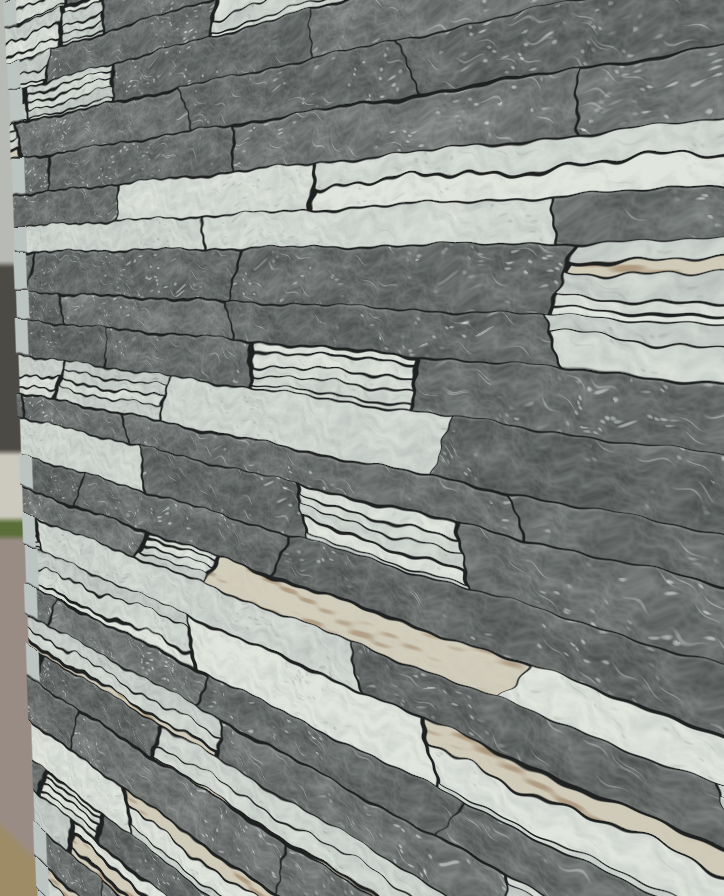
Give the GLSL for this texture, as a WebGL 1 fragment shader.

```glsl
precision highp float;
// Stacked slate cladding seen obliquely: courses converge on a point at the left.
// Each jittered course is cut into dark blocks, pale blocks and stacks of slivers,
// then given cellular mottling, chips, scratches and cast shadows in the joints.
uniform vec2 u_resolution;

#define VANISH vec2(-0.69, 0.707)
#define COURSE 0.051
#define STONE 0.26
#define DARK_SHARE 0.62
#define STACK_LENGTH 0.70
#define GAP 0.0014
#define WARM_ROW -8.0
#define WARM_AT -0.82
#define DARK_LOW vec3(0.29, 0.31, 0.305)
#define DARK_HIGH vec3(0.54, 0.56, 0.555)
#define PALE_LOW vec3(0.67, 0.70, 0.69)
#define PALE_HIGH vec3(0.88, 0.90, 0.87)

float hash(vec2 p) {
  vec3 q = fract(p.xyx * 0.1031);
  q += dot(q, q.yzx + 33.33);
  return fract((q.x + q.y) * q.z);
}

// Layered sines in -1..1, for ragged edges and slow stains
float waves(vec2 p) {
  return 0.5 * sin(p.x * 31.0 + 2.0 * sin(p.y * 23.0))
       + 0.3 * sin(p.x * 83.0 + p.y * 57.0)
       + 0.2 * sin(p.x * 211.0 - p.y * 91.0);
}

// Cellular noise: distance to the nearest point, and that point's random value
vec2 cells(vec2 p) {
  vec2 base = floor(p), best = vec2(2.0, 0.0);
  for (int j = -1; j <= 1; j++) {
    for (int i = -1; i <= 1; i++) {
      vec2 c = base + vec2(float(i), float(j));
      vec2 point = c + vec2(hash(c), hash(c + 71.3));
      float dist = distance(p, point);
      if (dist < best.x) best = vec2(dist, hash(c + 19.7));
    }
  }
  return best;
}

// Randomly spaced divisions of a line: index, start and end of the span holding x
float division(float i, float seed, float jitter) {
  return i + jitter * hash(vec2(i, seed));
}
vec3 span(float x, float seed, float jitter) {
  float i = floor(x);
  if (x < division(i, seed, jitter)) i -= 1.0;
  return vec3(i, division(i, seed, jitter), division(i + 1.0, seed, jitter));
}

// Paving, grass and distant building past the corner
vec3 surroundings(vec2 p) {
  vec3 c = mix(vec3(0.62, 0.55, 0.40), vec3(0.60, 0.55, 0.52), smoothstep(0.07, 0.09, p.y + p.x));
  c = mix(c, vec3(0.35, 0.43, 0.22), smoothstep(0.395, 0.405, p.y));
  c = mix(c, vec3(0.80, 0.79, 0.75), smoothstep(0.415, 0.425, p.y));
  c = mix(c, vec3(0.30, 0.29, 0.27), smoothstep(0.49, 0.50, p.y));
  return mix(c, vec3(0.72, 0.73, 0.71), smoothstep(0.70, 0.71, p.y));
}

void main() {
  vec2 p = gl_FragCoord.xy / u_resolution.y;
  float px = 1.0 / u_resolution.y;
  float depth = p.x - VANISH.x;
  vec2 wall = vec2(-1.0 / depth, (p.y - VANISH.y) / depth);
  float ragged = waves(wall * vec2(1.3, 1.0));

  // Course, then stone along it with slanting ends
  float s = wall.y / COURSE + 0.06 * ragged;
  vec3 row = span(s, 3.0, 0.45);
  float rowHeight = row.z - row.y;
  float fy = (s - row.y) / rowHeight;
  float shift = 10.0 * hash(vec2(row.x, 5.0));
  float slant = (hash(vec2(row.x, 9.0)) - 0.5) * 0.16;
  float x = wall.x / STONE + shift + slant * (fy - 0.5) + 0.012 * waves(wall.yx * 2.0);
  vec3 stone = span(x, row.x + 40.0, 0.8);
  vec2 id = stone.xy * vec2(1.0, 0.0) + vec2(0.0, row.x);
  float stoneLength = stone.z - stone.y;
  float fx = (x - stone.y) / stoneLength;

  // Kind of stone and number of layers
  float kind = hash(id + 13.1);
  float warmX = WARM_AT / STONE + shift;
  bool warm = row.x == WARM_ROW && stone.y < warmX && stone.z > warmX;
  bool stack = stoneLength < STACK_LENGTH && !warm;
  bool dark = kind < DARK_SHARE && !stack && !warm;
  float count = stack ? 4.0 : 1.0;
  if (!dark && !stack && !warm && kind > 0.78) count = 2.0;
  float split = step(1.5, count);
  float tilt = (hash(id + 27.0) - 0.5) * 1.4;
  float ly = fy * count + split * (tilt * (fx - 0.5) + 0.16 * ragged) * sin(3.1416 * fy);
  vec3 layer = span(clamp(ly, 0.0, count - 0.001), kind * 50.0, 0.45 * split);
  float low = max(layer.y, 0.0), high = min(layer.z, count);
  float tone = hash(id * 1.7 + layer.x * 3.1 + 6.0);

  // Distances to the joints in canvas units; shade falls from the stone above
  float scale = rowHeight * COURSE * depth / count;
  float below = (ly - low) * scale;
  float above = (high - ly) * scale;
  float side = min(x - stone.y, stone.z - x) * STONE * depth * depth - split * 0.004 * tone;
  float rough = 0.7 + 0.5 * ragged;
  float shade = GAP * rough + 0.0045 * tone * tone * (0.5 + 0.5 * waves(wall.yx + id));
  float lit = smoothstep(-px, px, above - shade)
            * smoothstep(-px, px, below - 0.5 * GAP * rough)
            * smoothstep(-px, px, side - GAP * rough);

  // Surface mottling, mineral chips and fine scratches
  vec2 grain = wall + 0.008 * ragged + id * 0.37;
  float mottle = 0.40 * cells(grain * vec2(24.0, 38.0)).x
               + 0.35 * cells(grain * vec2(75.0, 110.0)).x
               + 0.25 * cells(grain * 230.0).x;
  vec2 chip = cells(grain * vec2(130.0, 190.0));
  vec2 scratch = cells(mat2(0.85, 0.53, -0.53, 0.85) * grain * vec2(26.0, 26.0) * mat2(1.0, 0.0, 0.0, 9.0));
  float patches = smoothstep(-0.3, 0.6, waves(grain * 0.8));
  float marks = step(0.8, chip.y) * smoothstep(0.42, 0.1, chip.x) * patches
              + 0.6 * step(0.86, scratch.y) * smoothstep(0.3, 0.05, scratch.x);
  vec3 color;
  if (dark) {
    color = mix(DARK_LOW, DARK_HIGH, clamp(mottle * 1.1 - 0.12 + 0.3 * tone, 0.0, 1.0));
    color += 0.25 * marks + 0.07 * smoothstep(0.004, 0.0, above - shade);
  } else {
    float bands = 0.08 * sin(grain.x * 160.0 + grain.y * 260.0 + 4.0 * ragged);
    color = mix(PALE_LOW, PALE_HIGH, clamp(mottle * 0.6 + 0.65 * tone + 0.12 + bands, 0.0, 1.0));
    color -= 0.07 * marks;
    float rust = smoothstep(0.25, 0.9, waves(vec2(wall.x, wall.y * 6.0)));
    float stain = warm ? 0.75 : 0.8 * step(0.93, tone);
    color = mix(color, mix(vec3(0.80, 0.77, 0.69), vec3(0.63, 0.53, 0.41), rust), stain);
  }
  color = mix(vec3(0.12, 0.13, 0.13), color, lit);

  // Outer corner with its pale return stones
  float corner = 0.04 - 0.035 * p.y + 0.004 * (hash(vec2(row.x, 2.0)) - 0.5);
  float quoin = step(0.4, hash(vec2(row.x, 31.0))) * smoothstep(0.014 + px, 0.014 - px, p.x - corner);
  color = mix(color, PALE_LOW * mix(0.4, 1.1, smoothstep(0.0, 0.003, fy * scale * count)), quoin);
  color = mix(surroundings(p), color, smoothstep(-px, px, p.x - corner));
  gl_FragColor = vec4(color, 1.0);
}
```
